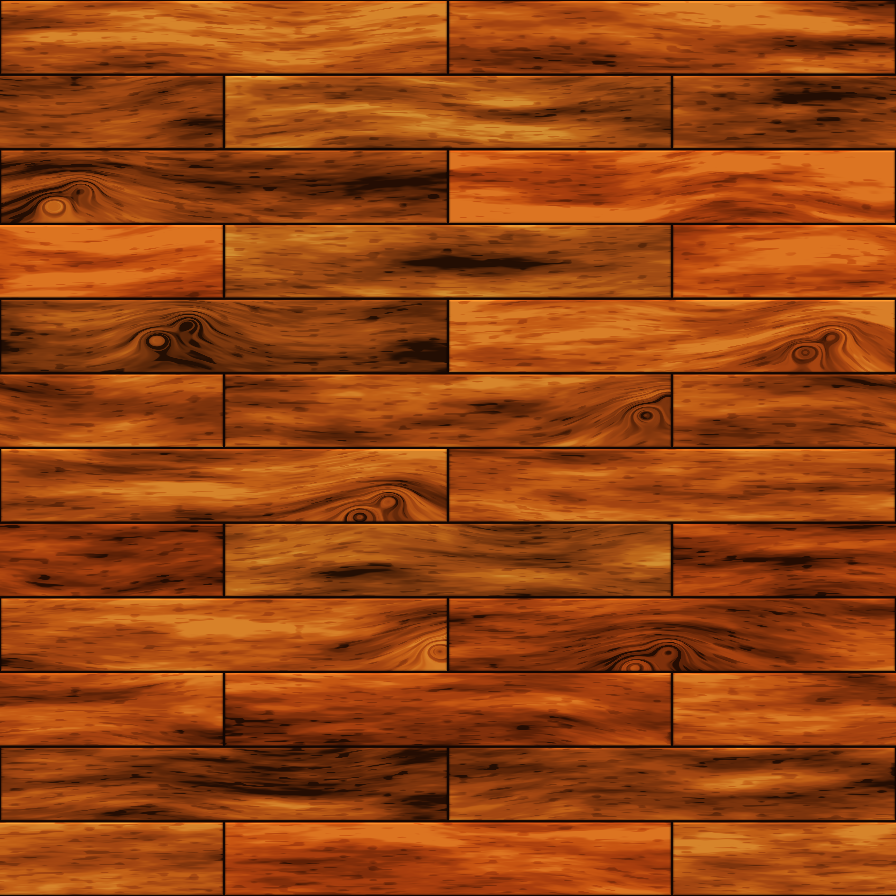
Reproduce this texture procedurally as a Shadertoy shader.

```glsl
const vec3 SHADES[6] = vec3[6](
    vec3(0.14, 0.05, 0.01), vec3(0.36, 0.14, 0.03), vec3(0.49, 0.20, 0.05),
    vec3(0.64, 0.27, 0.07), vec3(0.76, 0.37, 0.09), vec3(0.84, 0.51, 0.17));
const float STOPS[6] = float[6](-0.08, 0.11, 0.29, 0.52, 0.76, 0.97);

float hash(vec2 p) {
    vec3 h = fract(p.xyx * 0.1031);
    h += dot(h, h.yzx + 33.33);
    return fract((h.x + h.y) * h.z);
}

float noise(vec2 p) {
    vec2 i = floor(p), f = fract(p);
    f = f * f * (3.0 - 2.0 * f);
    return mix(mix(hash(i), hash(i + vec2(1, 0)), f.x),
               mix(hash(i + vec2(0, 1)), hash(i + 1.0), f.x), f.y);
}

float fbm(vec2 p) {
    float sum = 0.0, gain = 0.5;
    for (int i = 0; i < 5; i++) {
        sum += gain * noise(p);
        p = p * 2.0 + vec2(7.3, 3.7);
        gain *= 0.6;
    }
    return sum;
}

vec3 woodRamp(float t) {
    vec3 colour = SHADES[0];
    for (int i = 1; i < 6; i++)
        colour = mix(colour, SHADES[i], smoothstep(STOPS[i - 1], STOPS[i], t));
    return colour;
}

// Bends the grain height around a pair of knots; y returns their influence
vec2 bendGrain(vec2 q, vec2 seed) {
    float height = q.y + 0.3 * (noise(vec2(q.x * 0.5, q.y) + seed) - 0.5);
    float influence = 0.0;
    if (hash(seed + 5.0) < 0.42) {
        vec2 centre = vec2(6.0 * hash(seed + 11.0), hash(seed + 23.0));
        float side = centre.y < 0.5 ? 1.0 : -1.0;
        for (int i = 0; i < 2; i++) {
            vec2 d = (q - centre) / vec2(0.22, 0.14);
            float r2 = dot(d, d);
            height -= side * (0.3 * exp(-r2) + 0.22 * exp(-r2 * 0.06));
            influence = max(influence, exp(-r2 * 0.22));
            centre += vec2(0.3 + 0.3 * hash(seed + 31.0), side * 0.22);
        }
    }
    return vec2(height, influence);
}

void mainImage(out vec4 fragColor, in vec2 fragCoord) {
    vec2 uv = fragCoord / iResolution.xy;
    float pixel = 1.0 / iResolution.y;

    // Twelve courses of two planks, every other course shifted by half a plank
    vec2 p = uv * vec2(2, 12);
    float row = floor(p.y);
    p.x += 0.5 * mod(row + 1.0, 2.0);
    vec2 f = fract(p);
    vec2 seed = vec2(mod(floor(p.x), 2.0) * 37.0, row * 13.0) + 19.0;
    vec2 q = f * vec2(6, 1);

    // Long fibres, broad patches and a tone for each plank
    vec2 grain = bendGrain(q, seed);
    vec2 fibre = vec2(q.x, grain.x);
    float tone = hash(seed + 3.0) - 0.5;
    float t = 0.52 + 0.45 * tone
            + 1.6 * (fbm(fibre * vec2(0.5, 4.0) + seed) - 0.576)
            + 0.35 * (noise(fibre * vec2(0.35, 1.5) + seed + 50.0) - 0.5);

    // Dark growth rings around the knots and thin scattered pores
    float rings = sin(45.0 * grain.x + 2.0 * noise(q * 5.0 + seed));
    t -= 0.4 * grain.y * smoothstep(0.1, 0.9, rings);
    t -= 0.22 * smoothstep(0.72, 0.9, noise(fibre * vec2(5, 38) + seed));
    vec3 colour = woodRamp(t);
    colour *= mix(vec3(1.03, 0.88, 0.75), vec3(0.98, 1.1, 1.15), hash(seed + 7.0));

    // Lit upper edge, soft shade and dark seam
    vec2 edge = min(f, 1.0 - f) * vec2(0.5, 1.0 / 12.0);
    float seam = min(edge.x, edge.y);
    float below = (1.0 - f.y) / 12.0;
    colour *= 1.0 + 0.25 * (1.0 - smoothstep(0.002, 0.004, below));
    colour *= mix(0.7, 1.0, smoothstep(0.001, 0.0035, min(edge.x, f.y / 12.0)));
    float line = 1.0 - smoothstep(0.0013 - 0.5 * pixel, 0.0013 + 0.5 * pixel, seam);
    colour = mix(colour, vec3(0.07, 0.025, 0.01), line);

    fragColor = vec4(colour, 1.0);
}
```
